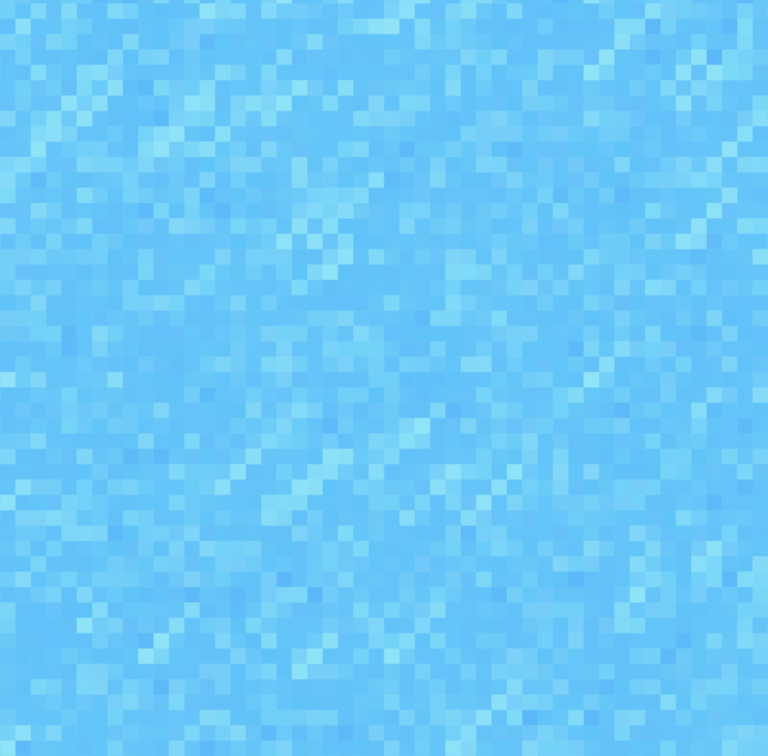
Reproduce this texture procedurally as a WebGL 1 fragment shader.

```glsl
precision highp float;
// Pixelated pale-blue water: a grid of flat square cells in close sky blues,
// with short dashes, soft drifting patches and bright diagonal glints.
// Each cell gets a hashed tone; cell borders are blended over a narrow band.

uniform vec2 u_resolution;

const float CELLS_ACROSS = 50.0;
const float EDGE_SOFTNESS = 0.07;   // half width of the border blend, in cells
const float PATCH_SCALE = 0.13;     // frequency of the broad tone drift
const float PATCH_AMOUNT = 0.16;
const float DASH_CHANCE = 0.06;     // share of two-cell dashes
const float DARK_CHANCE = 0.025;    // share of deep blue cells
const float GLINT_SPACING = 9.0;    // cells between glint slots on a diagonal
const float GLINT_CHANCE = 0.13;
const float SEAM_AMOUNT = 0.008;    // faint light seam between cells

const vec3 DEEP_BLUE = vec3(0.355, 0.715, 0.972);
const vec3 BASE_BLUE = vec3(0.388, 0.760, 0.972);
const vec3 LIGHT_BLUE = vec3(0.515, 0.852, 0.970);
const vec3 GLINT_BLUE = vec3(0.570, 0.895, 0.970);
const vec3 CYAN_SHIFT = vec3(-0.018, 0.014, 0.0);

float hash(vec2 p) {
  vec3 q = fract(p.xyx * 0.1031);
  q += dot(q, q.yzx + 33.33);
  return fract((q.x + q.y) * q.z);
}

float gradientDot(vec2 corner, vec2 offset) {
  float angle = 6.2832 * hash(corner + 71.0);
  return dot(vec2(cos(angle), sin(angle)), offset);
}

float gradientNoise(vec2 p) {
  vec2 i = floor(p);
  vec2 f = p - i;
  vec2 w = f * f * f * (f * (f * 6.0 - 15.0) + 10.0);
  float low = mix(gradientDot(i, f),
                  gradientDot(i + vec2(1.0, 0.0), f - vec2(1.0, 0.0)), w.x);
  float high = mix(gradientDot(i + vec2(0.0, 1.0), f - vec2(0.0, 1.0)),
                   gradientDot(i + 1.0, f - 1.0), w.x);
  return mix(low, high, w.y);
}

// Strength of a rising diagonal glint, two to five cells long
float glint(vec2 cell) {
  float diagonal = cell.x - cell.y;
  float along = cell.x + floor(GLINT_SPACING * hash(vec2(diagonal, 5.0)));
  float slot = floor(along / GLINT_SPACING);
  float place = along - slot * GLINT_SPACING;
  vec2 key = vec2(diagonal, slot) + 213.0;
  float size = 2.0 + floor(4.0 * hash(key + 17.0));
  float present = step(hash(key), GLINT_CHANCE) * step(place, size - 0.5);
  return present * mix(0.5, 1.0, hash(cell + 59.0));
}

// Two-cell dashes, lying or standing
float dash(vec2 cell) {
  float lying = hash(floor(cell / vec2(2.0, 1.0)) + 131.0);
  float standing = hash(floor(cell / vec2(1.0, 2.0)) + 307.0);
  return step(min(lying, standing), DASH_CHANCE * 0.5);
}

vec3 cellColor(vec2 cell) {
  float grain = hash(cell + 11.0);
  float drift = gradientNoise(cell * PATCH_SCALE + 0.37);
  float tone = pow(grain, 3.6) + 0.12 * (hash(cell + 401.0) - 0.4);
  tone = max(tone, dash(cell) * 0.55) + PATCH_AMOUNT * drift;
  vec3 color = mix(BASE_BLUE, LIGHT_BLUE, clamp(tone, -0.15, 1.1));
  color += CYAN_SHIFT * (hash(cell + 503.0) - 0.4);
  float dark = step(hash(cell + 619.0), DARK_CHANCE);
  color = mix(color, DEEP_BLUE, dark * mix(0.4, 1.0, grain));
  return mix(color, GLINT_BLUE, glint(cell));
}

void main() {
  vec2 p = gl_FragCoord.xy / u_resolution.x * CELLS_ACROSS;

  // Blend the four nearest cells across their shared borders
  vec2 corner = floor(p + 0.5);
  vec2 offset = p - corner;
  float pixel = CELLS_ACROSS / u_resolution.x;
  float soft = max(EDGE_SOFTNESS, 0.6 * pixel);
  vec2 w = smoothstep(-soft, soft, offset);
  vec3 lower = mix(cellColor(corner - 1.0),
                   cellColor(corner - vec2(0.0, 1.0)), w.x);
  vec3 upper = mix(cellColor(corner - vec2(1.0, 0.0)),
                   cellColor(corner), w.x);
  vec3 color = mix(lower, upper, w.y);

  // Faint seams, uneven from place to place
  vec2 seam = 1.0 - smoothstep(0.0, soft * 1.5, abs(offset));
  float unevenness = 0.5 + gradientNoise(p * 0.3 + 40.0);
  color += SEAM_AMOUNT * unevenness * max(seam.x, seam.y);

  gl_FragColor = vec4(clamp(color, 0.0, 1.0), 1.0);
}
```
